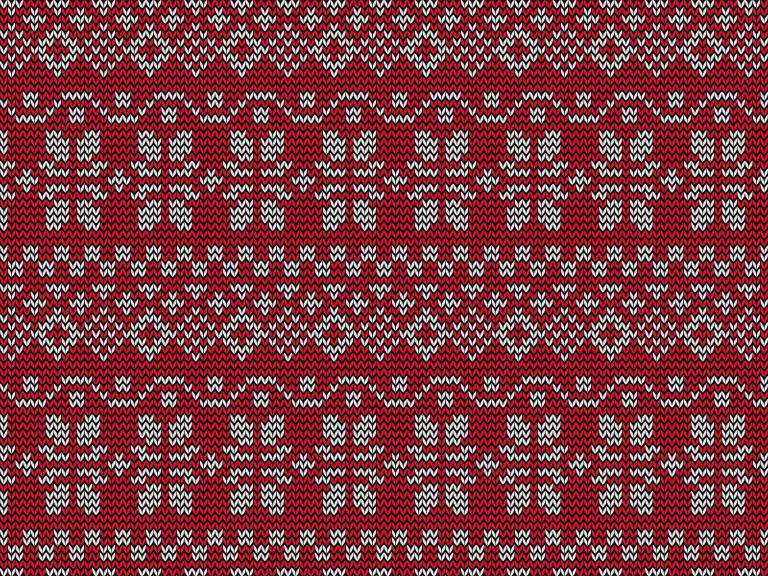
This pattern is drawn by a Shadertoy shader. Its source:

```glsl
const float STITCHES_ACROSS = 100.0;
const int MOTIF_COLS = 12;
const int MOTIF_ROWS = 37;
const float LEG_TILT = 0.40;          // radians from vertical
const float LEG_HALF_LENGTH = 0.66;   // in stitches
const float LEG_HALF_WIDTH = 0.178;
const vec3 RED_YARN = vec3(0.87, 0.10, 0.20);
const vec3 WHITE_YARN = vec3(0.91, 0.92, 0.91);
const vec3 GAP_COLOR = vec3(0.06, 0.035, 0.045);
const float EDGE_SHADE = 0.72;

// Columns between a stitch and the nearest repeat of a motif centre
int columnsFrom(int col, int centre) {
    int halfRepeat = MOTIF_COLS / 2;
    return abs((col - centre + MOTIF_COLS + halfRepeat) % MOTIF_COLS - halfRepeat);
}

// Small triangles and crosses above alternating open and dotted diamonds
bool diamondBand(int col, int row) {
    int toRing = columnsFrom(col, 7);
    int toDots = columnsFrom(col, 1);
    int toTriangle = min(toRing, toDots);
    int toCross = 3 - toTriangle;
    bool triangle = toTriangle + row <= 1;
    bool cross = toCross + abs(row - 2) <= 1;
    int ring = toRing + abs(row - 6);
    int dots = toDots + abs(row - 6);
    return triangle || cross || ring == 2 || ring == 3 || dots == 1 || dots == 3;
}

// Rolling line with a square inside each bend
bool waveBand(int col, int row) {
    int bend = min(columnsFrom(col, 9), columnsFrom(col, 10));
    bool line = row == clamp(bend - 1, 0, 3);
    bool square = row < 2 ? bend == 5 : bend == 0;
    return line || square;
}

// Eight-petalled flakes separated by small crosses
bool flakeBand(int col, int row) {
    int dx = columnsFrom(col, 9);
    int dy = abs(row);
    bool cross = 6 - dx + dy <= 1;
    bool arm = (dy == 1 && dx >= 1 && dx <= 3) || (dy == 2 && (dx == 3 || dx == 4));
    bool petal = dy >= 3 && dx >= (dy == 6 ? 2 : 1) && dx <= (dy == 3 ? 2 : 3);
    return cross || arm || petal;
}

// Two staggered lines of squares
bool checkerBand(int col, int row) {
    return ((col + 1) / 2 + row / 2) % 2 == 0;
}

bool isWhiteStitch(int col, int row) {
    row = (row + MOTIF_ROWS) % MOTIF_ROWS;
    if (row < 10) return diamondBand(col, row);
    if (row >= 12 && row < 16) return waveBand(col, row - 12);
    if (row >= 17 && row < 30) return flakeBand(col, row - 23);
    if (row >= 32 && row < 36) return checkerBand(col, row - 32);
    return false;
}

// Signed distance to one leaf-shaped leg of a mirrored V
float stitchDistance(vec2 p) {
    p.x = abs(p.x) - 0.25;
    vec2 axis = vec2(sin(LEG_TILT), cos(LEG_TILT));
    float along = dot(p, axis) / LEG_HALF_LENGTH;
    float across = abs(dot(p, vec2(axis.y, -axis.x)));
    return across - LEG_HALF_WIDTH * (1.0 - along * along);
}

void mainImage(out vec4 fragColor, in vec2 fragCoord) {
    float pixel = STITCHES_ACROSS / iResolution.x;
    // Rows are counted downward from the top edge
    vec2 grid = vec2(fragCoord.x, iResolution.y - fragCoord.y) * pixel;
    ivec2 cell = ivec2(floor(grid));
    vec3 color = GAP_COLOR;

    // Long legs reach into the rows above and below
    for (int j = -1; j <= 1; j++) {
        int row = cell.y + j;
        vec2 local = grid - vec2(cell.x, row) - 0.5;
        float d = stitchDistance(vec2(local.x, -local.y));
        float coverage = clamp(0.5 - d / pixel, 0.0, 1.0);
        float roundness = smoothstep(0.0, LEG_HALF_WIDTH * 0.7, -d);
        vec3 yarn = isWhiteStitch(cell.x, row) ? WHITE_YARN : RED_YARN;
        color = mix(color, yarn * mix(EDGE_SHADE, 1.0, roundness), coverage);
    }
    fragColor = vec4(color, 1.0);
}
```
